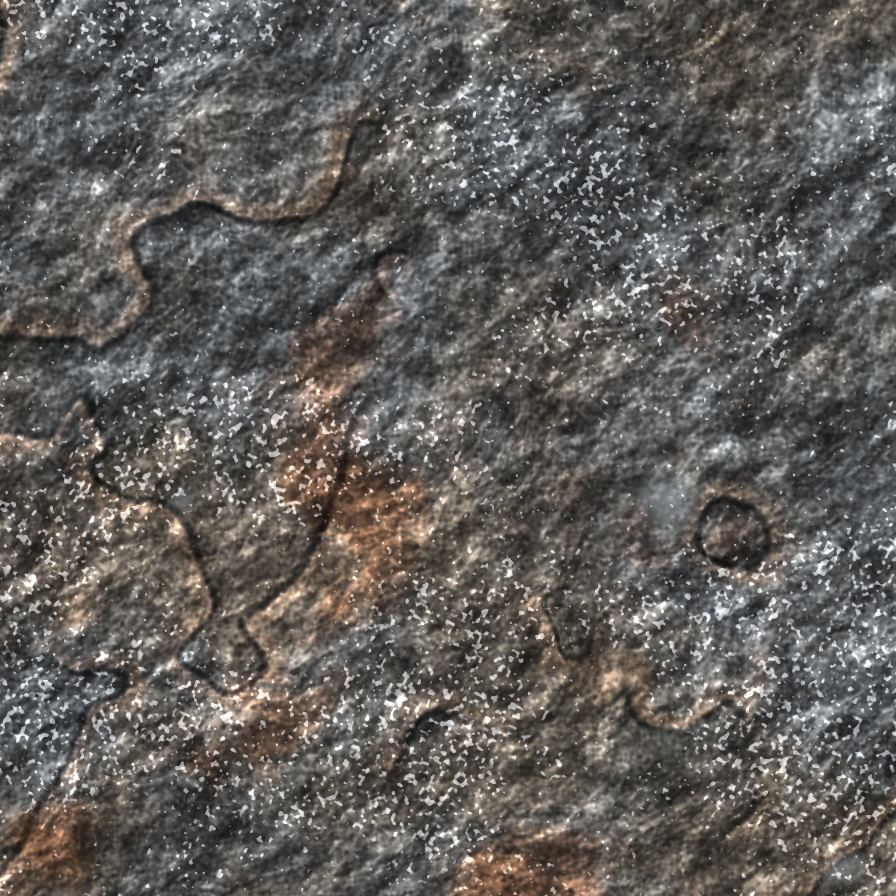
A WebGL 2 fragment shader for this texture:

```glsl
#version 300 es
precision highp float;
// Weathered dark rock with gritty relief, a few broken ledges, rusty patches and mica glitter.

#define BASE_TONE 0.322
#define MOTTLE 0.40
#define GRIT 0.62
#define GRAIN 0.30
#define RELIEF 4.2
#define CRACK_WIDTH 0.007
#define LIP_WIDTH 0.035
#define GLITTER 0.46
#define STAIN_COUNT 12
#define COOL vec3(0.97, 1.00, 1.025)
#define WARM vec3(1.08, 1.00, 0.90)
#define RUST_TINT vec3(1.24, 0.98, 0.83)

uniform vec2 u_resolution;
out vec4 fragColor;

vec3 hash3(vec2 cell, uint seed) {
    uvec3 v = uvec3(uvec2(ivec2(cell)), seed) * 1664525u + 1013904223u;
    v.x += v.y * v.z; v.y += v.z * v.x; v.z += v.x * v.y;
    v ^= v >> 16u;
    v.x += v.y * v.z; v.y += v.z * v.x; v.z += v.x * v.y;
    return vec3(v >> 8u) / 16777216.0;
}

// Smooth value noise in -1..1
float noise(vec2 p) {
    vec2 c = floor(p), f = p - c;
    f = f * f * f * (f * (f * 6.0 - 15.0) + 10.0);
    float low = mix(hash3(c, 1u).x, hash3(c + vec2(1, 0), 1u).x, f.x);
    float high = mix(hash3(c + vec2(0, 1), 1u).x, hash3(c + vec2(1, 1), 1u).x, f.x);
    return 2.0 * mix(low, high, f.y) - 1.0;
}

vec2 turn(vec2 p, float angle) {
    float c = cos(angle), s = sin(angle);
    return vec2(c * p.x + s * p.y, c * p.y - s * p.x);
}

float fbm(vec2 p, int octaves) {
    float sum = 0.0, amp = 0.5;
    for (int i = 0; i < octaves; i++) {
        sum += amp * noise(p);
        p = mat2(1.6, 1.2, -1.2, 1.6) * p + 17.3;
        amp *= 0.52;
    }
    return sum;
}

// Surface height, drawn out along the rising diagonal
float height(vec2 p) {
    vec2 q = turn(p, 0.6);
    float folds = 1.0 - 2.0 * abs(fbm(q * vec2(6.0, 10.0) + 41.0, 5));
    return 0.12 * folds + 0.8 * fbm(q * vec2(13.0, 18.0) + 7.0, 5);
}

float ledgeField(vec2 p) {
    return fbm(p * 1.9 + vec2(3.7, 8.1), 4);
}

// Signed distance to the nearest ledge, from the field and its slope
float ledgeDistance(vec2 p) {
    const float e = 0.006;
    float f = ledgeField(p);
    vec2 slope = vec2(ledgeField(p + vec2(e, 0)), ledgeField(p + vec2(0, e))) - f;
    return f / max(length(slope) / e, 0.9);
}

// Irregular clumped specks; a lower threshold packs them closer
float glitter(vec2 p, float threshold) {
    float n = 0.62 * noise(turn(p, 0.4) * 185.0) + 0.62 * noise(turn(p, 1.1) * 262.0 + 9.0);
    return smoothstep(threshold, threshold + 0.5, n);
}

// Scattered pale, ragged blotches
float stains(vec2 p) {
    float sum = 0.0;
    for (int i = 0; i < STAIN_COUNT; i++) {
        vec3 h = hash3(vec2(i, 3), 23u);
        float radius = mix(0.006, 0.026, h.z * h.z);
        vec2 d = (p - h.xy) / radius;
        sum += exp(-dot(d, d)) * mix(0.25, 0.6, h.z);
    }
    return sum;
}

void main() {
    vec2 p = gl_FragCoord.xy / u_resolution.y;
    vec2 warp = vec2(fbm(p * 6.0 + 11.0, 5), fbm(p * 6.0 + 29.0, 5));
    vec2 w = p + 0.025 * warp;

    // Broad regions: cool and smooth above left, warm below
    float warmth = smoothstep(-0.30, 0.45, fbm(w * 5.0 + 53.0, 6) + 0.25 * (0.5 - p.y));
    float rust = smoothstep(0.22, 0.62, fbm(w * 5.0 + 71.0, 6) + 0.30 * (0.45 - p.y));
    float mica = smoothstep(-0.25, 0.40, fbm(w * 6.0 + 97.0, 5) + 0.25 * (p.x - p.y + 0.1));

    // Tone from mottling, grit and side light
    vec2 light = 0.0022 * normalize(vec2(-0.6, 0.8));
    float shade = RELIEF * (height(w - light) - height(w + light));
    float tone = MOTTLE * fbm(w * 8.0 + 5.0, 5);
    tone += GRIT * fbm(turn(w, 0.5) * vec2(40.0, 52.0), 3);
    tone += GRAIN * noise(turn(p, 0.8) * 230.0) + clamp(shade, -0.45, 0.45);

    // Ledges: a dark undercut with a pale, warm lip beside it
    float d = ledgeDistance(p + 0.012 * warp);
    float present = smoothstep(0.0, 0.25, fbm(p * 3.5 + 131.0, 4));
    float crack = present * (1.0 - smoothstep(0.0, CRACK_WIDTH, abs(d - 0.5 * CRACK_WIDTH)));
    float lip = present * smoothstep(LIP_WIDTH, 0.0, -d) * smoothstep(0.002, -0.004, d);
    float hollow = present * smoothstep(0.05, 0.0, d) * smoothstep(-0.002, 0.004, d);
    tone += 0.22 * lip - 0.60 * crack - 0.16 * hollow;

    vec3 color = BASE_TONE * exp(tone) * mix(COOL, WARM, clamp(warmth + 0.4 * lip, 0.0, 1.0));
    color *= mix(vec3(1), RUST_TINT, max(rust, 0.35 * lip));
    color = mix(color, vec3(0.62, 0.66, 0.69), min(stains(p + 0.03 * warp), 0.6));

    // Mica grains, thinned inside the cracks
    float sparkle = glitter(p, mix(0.68, 0.16, mica));
    color += GLITTER * sparkle * (1.0 - 0.8 * crack) * vec3(0.98, 1.0, 1.03);

    fragColor = vec4(clamp(color, 0.0, 1.0), 1.0);
}
```
